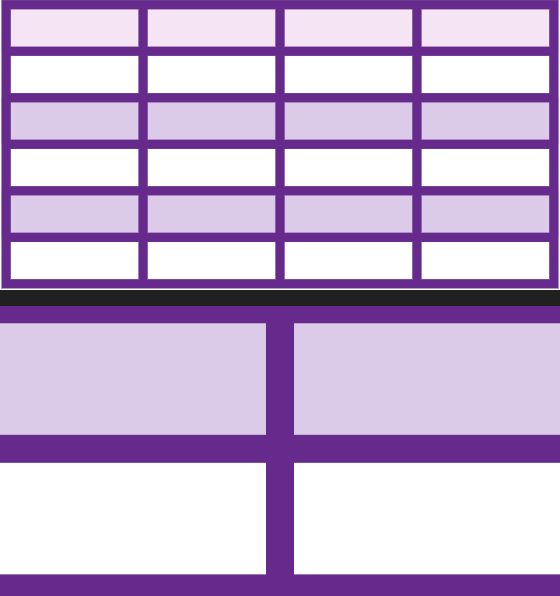
Top, the full canvas; bottom, a detail of the centre.
Write a Shadertoy shader that draws this pattern.

```glsl
// A ruled table of four columns and six rows in heavy purple lines.
// Rows alternate tint and white under a pinker heading row; the rules are
// distances to the nearest line of a regular lattice, cut off at the frame.

// Lengths are in canvas heights.
const vec2 CELLS = vec2(4.0, 6.0);          // columns, rows
const vec2 PITCH = vec2(0.4722, 0.1604);    // spacing of line centres
const float HALF_LINE = 0.0161;             // half the line width
const float CENTRE_Y = 0.5025;              // height of the table centre

const vec3 PAPER = vec3(1.0);
const vec3 LINE_COLOUR = vec3(0.400, 0.165, 0.550);
const vec3 HEADING_TINT = vec3(0.962, 0.894, 0.955);
const vec3 BAND_TINT = vec3(0.860, 0.796, 0.908);

// Signed distance to an axis-aligned box centred on the origin.
float boxDistance(vec2 p, vec2 halfSize) {
    vec2 d = abs(p) - halfSize;
    return length(max(d, 0.0)) + min(max(d.x, d.y), 0.0);
}

// Signed distance to the ruled lines, with p measured from the first crossing.
float ruleDistance(vec2 p) {
    vec2 nearest = clamp(round(p / PITCH), vec2(0.0), CELLS) * PITCH;
    vec2 d = abs(p - nearest);
    return min(d.x, d.y) - HALF_LINE;
}

// Fill of a row, counted upwards from zero.
vec3 rowColour(float row) {
    if (row > CELLS.y - 1.5) return HEADING_TINT;
    return mod(row, 2.0) > 0.5 ? BAND_TINT : PAPER;
}

// Coverage of a shape, smoothed over one pixel.
float coverage(float dist, float pixel) {
    return clamp(0.5 - dist / pixel, 0.0, 1.0);
}

void mainImage(out vec4 fragColor, in vec2 fragCoord) {
    float pixel = 1.0 / iResolution.y;
    vec2 centre = vec2(0.5 * iResolution.x * pixel, CENTRE_Y);
    vec2 p = fragCoord * pixel - centre;

    vec2 halfTable = 0.5 * CELLS * PITCH;
    vec2 latticePos = p + halfTable;

    // Row fills inside the frame
    float frame = boxDistance(p, halfTable + HALF_LINE);
    float row = clamp(floor(latticePos.y / PITCH.y), 0.0, CELLS.y - 1.0);
    vec3 colour = mix(PAPER, rowColour(row), coverage(frame, pixel));

    // Ruled lines on top
    float rules = max(ruleDistance(latticePos), frame);
    colour = mix(colour, LINE_COLOUR, coverage(rules, pixel));

    fragColor = vec4(colour, 1.0);
}
```
